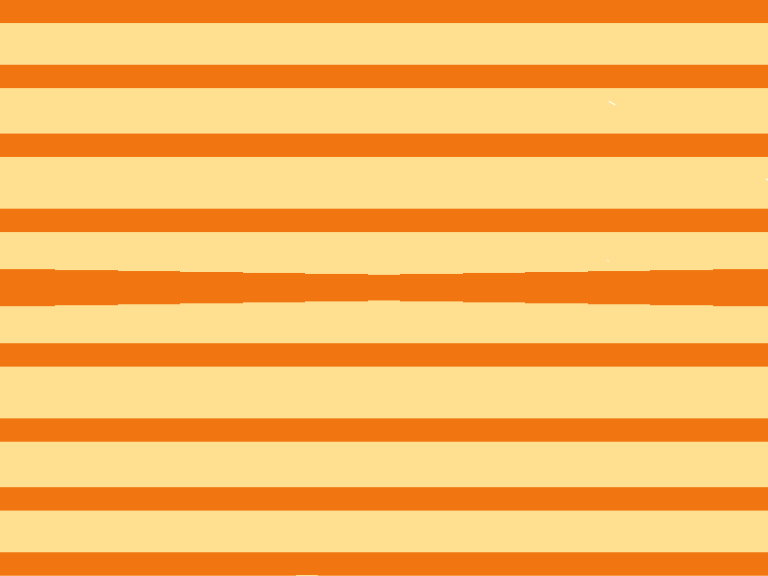
Write a Shadertoy shader that draws this pattern.

```glsl
// Nine orange stripes on cream, mirrored about a stepped bow-tie band, with small pale flecks.

const vec3 CREAM  = vec3(1.00, 0.875, 0.565);
const vec3 ORANGE = vec3(0.945, 0.463, 0.07);
const vec3 FLECK  = vec3(1.0, 0.99, 0.95);

// Lengths are fractions of the canvas height; x is measured from the centre.
const float MIDDLE_Y = 0.5006;
const float STRIPE_HALF = 0.0203;
const vec4  STRIPE_OFFSETS = vec4(0.1168, 0.2472, 0.3667, 0.4797);

const float BAND_HALF = 0.0222;      // half height of the narrowest step
const float BAND_GROWTH = 0.00166;   // added half height per step
const float WAIST_HALF = 0.0278;     // half width of the narrowest step
const float STEP_WIDTH = 0.1087;

const int  FLECK_COUNT = 3;
const vec4 FLECKS[FLECK_COUNT] = vec4[](   // x, y, half length, opacity
    vec4(0.396, 0.821, 0.0055, 1.0),
    vec4(0.666, 0.688, 0.0020, 1.0),
    vec4(0.389, 0.547, 0.0020, 0.5));
const float FLECK_HALF = 0.0011;
const vec2  NOTCH = vec2(-0.134, 0.0);     // chip in the lowest stripe
const vec2  NOTCH_HALF = vec2(0.019, 0.0018);

float coverage(float dist, float pixel) {
    return clamp(0.5 - dist / pixel, 0.0, 1.0);
}

float boxDistance(vec2 p, vec2 halfSize) {
    vec2 d = abs(p) - halfSize;
    return length(max(d, 0.0)) + min(max(d.x, d.y), 0.0);
}

float segmentDistance(vec2 p, vec2 a, vec2 b) {
    vec2 along = b - a;
    float t = clamp(dot(p - a, along) / dot(along, along), 0.0, 1.0);
    return length(p - a - along * t);
}

// Stepped band that widens away from the centre
float bandDistance(vec2 p) {
    float stepIndex = max(0.0, floor((abs(p.x) - WAIST_HALF) / STEP_WIDTH) + 1.0);
    return abs(p.y) - BAND_HALF - BAND_GROWTH * stepIndex;
}

// Straight stripes, mirrored above and below the band
float stripesDistance(float y) {
    float dist = 1.0;
    for (int i = 0; i < 4; i++)
        dist = min(dist, abs(abs(y) - STRIPE_OFFSETS[i]) - STRIPE_HALF);
    return dist;
}

void mainImage(out vec4 fragColor, in vec2 fragCoord) {
    float pixel = 1.0 / iResolution.y;
    vec2 p = vec2(fragCoord.x - 0.5 * iResolution.x, fragCoord.y) * pixel;
    vec2 q = p - vec2(0.0, MIDDLE_Y);

    // Stripes and band
    float orange = coverage(min(stripesDistance(q.y), bandDistance(q)), pixel);
    orange *= 1.0 - coverage(boxDistance(p - NOTCH, NOTCH_HALF), pixel);
    vec3 color = mix(CREAM, ORANGE, orange);

    // Slanted flecks of wear
    for (int i = 0; i < FLECK_COUNT; i++) {
        vec4 fleck = FLECKS[i];
        vec2 reach = fleck.z * vec2(0.85, -0.5);
        float dist = segmentDistance(p, fleck.xy - reach, fleck.xy + reach) - FLECK_HALF;
        color = mix(color, FLECK, fleck.w * coverage(dist, pixel));
    }
    fragColor = vec4(color, 1.0);
}
```
